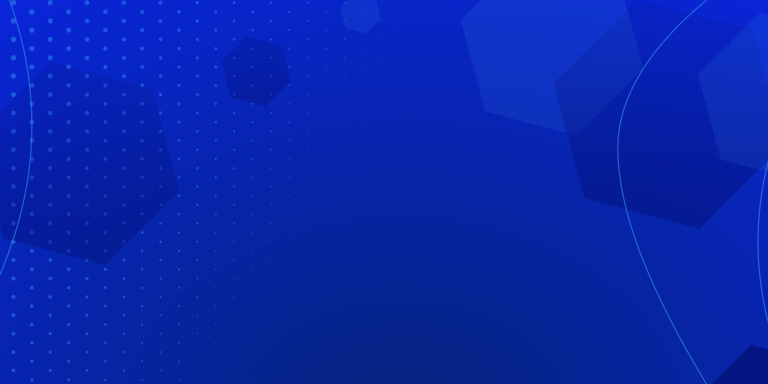
Give the GLSL for this background, as a WebGL 1 fragment shader.

```glsl
precision highp float;
// Deep blue backdrop with translucent hexagons, a fading dot grid and thin bowed lines.
uniform vec2 u_resolution;

const vec3 DEEP_BLUE = vec3(0.02, 0.14, 0.48);
const vec3 BRIGHT_BLUE = vec3(0.035, 0.145, 0.86);
const vec3 SHADE = vec3(0.01, 0.06, 0.46);
const vec3 TINT = vec3(0.19, 0.49, 0.90);
const vec3 DOT_COLOR = vec3(0.17, 0.47, 0.93);
const vec3 LINE_COLOR = vec3(0.20, 0.56, 0.94);
const float DOT_PITCH = 0.0479;

// Antialiased coverage of a signed distance
float cover(float dist, float px) {
  return clamp(0.5 - dist / px, 0.0, 1.0);
}

// Regular hexagon with one corner at 45 degrees
float hexagon(vec2 q, float radius) {
  float a = abs(dot(q, vec2(0.966, 0.259)));
  float b = abs(dot(q, vec2(0.259, 0.966)));
  float c = abs(dot(q, vec2(-0.707, 0.707)));
  return max(a, max(b, c)) - 0.866 * radius;
}

// Hexagon layer whose opacity runs from its bottom to its top
vec3 addHexagon(vec3 base, vec2 p, vec2 center, float radius, vec3 color,
                float bottomAlpha, float topAlpha, float px) {
  vec2 q = p - center;
  float alpha = mix(bottomAlpha, topAlpha, smoothstep(-radius, radius, q.y));
  return mix(base, color, alpha * cover(hexagon(q, radius), px));
}

// Staggered dots that shrink away from the upper left
float dotGrid(vec2 p, float px) {
  vec2 g = vec2(p.x - 0.035, 1.0 - p.y - 0.0547) / DOT_PITCH;
  float column = floor(g.x + 0.5);
  float shift = 0.5 * mod(column, 2.0);
  float row = floor(g.y - shift + 0.5);
  vec2 cell = vec2(column, row + shift);
  vec2 center = cell * DOT_PITCH + vec2(0.035, 0.0547);
  float fade = max(1.0 - center.x / 1.22 - center.y / 2.6, 0.0);
  float dist = length(g - cell) * DOT_PITCH - 0.0076 * fade;
  return cover(dist, px) * smoothstep(0.0, 0.15, fade) * (0.45 + 0.2 * fade);
}

// Thin line bowing sideways from its tip; bend.x acts above it, bend.y below
float bowedLine(vec2 p, vec2 tip, vec2 bend, float flatten, float px) {
  float h = p.y - tip.y;
  float d = abs(h);
  float amount = h > 0.0 ? bend.x : bend.y;
  float k = h > 0.0 ? 0.0 : flatten;
  float x = tip.x + amount * d * d / (1.0 + k * d);
  float slope = amount * d * (2.0 + k * d) / pow(1.0 + k * d, 2.0);
  float dist = abs(p.x - x) / sqrt(1.0 + slope * slope);
  return cover(dist - 0.0016, px);
}

void main() {
  vec2 p = gl_FragCoord.xy / u_resolution * vec2(2.0, 1.0);
  float px = 1.0 / u_resolution.y;

  // Radial gradient, darkest below the lower middle
  float glow = length((p - vec2(1.05, -0.1)) * vec2(0.76, 1.04));
  vec3 color = mix(DEEP_BLUE, BRIGHT_BLUE, clamp(glow / 1.42, 0.0, 1.0));

  color = mix(color, DOT_COLOR, dotGrid(p, px));

  // Left hexagons
  color = addHexagon(color, p, vec2(0.202, 0.574), 0.274, SHADE, 0.42, 0.16, px);
  color = addHexagon(color, p, vec2(0.667, 0.814), 0.094, SHADE, 0.36, 0.22, px);
  color = addHexagon(color, p, vec2(0.939, 0.966), 0.055, TINT, 0.16, 0.16, px);

  // Right hexagons
  color = addHexagon(color, p, vec2(1.4375, 0.884), 0.246, TINT, 0.15, 0.19, px);
  color = addHexagon(color, p, vec2(1.741, 0.703), 0.310, SHADE, 0.46, 0.12, px);
  color = addHexagon(color, p, vec2(2.038, 0.746), 0.228, TINT, 0.14, 0.17, px);
  color = addHexagon(color, p, vec2(2.010, -0.099), 0.208, SHADE, 0.75, 0.75, px);

  // Bowed lines
  float lines = bowedLine(p, vec2(0.083, 0.674), vec2(-0.55), 0.0, px);
  lines = max(lines, bowedLine(p, vec2(1.609, 0.615), vec2(1.56, 1.0), 1.04, px));
  lines = max(lines, bowedLine(p, vec2(1.974, 0.370), vec2(0.61), 0.0, px));
  color = mix(color, LINE_COLOR, 0.6 * lines);

  gl_FragColor = vec4(color, 1.0);
}
```
